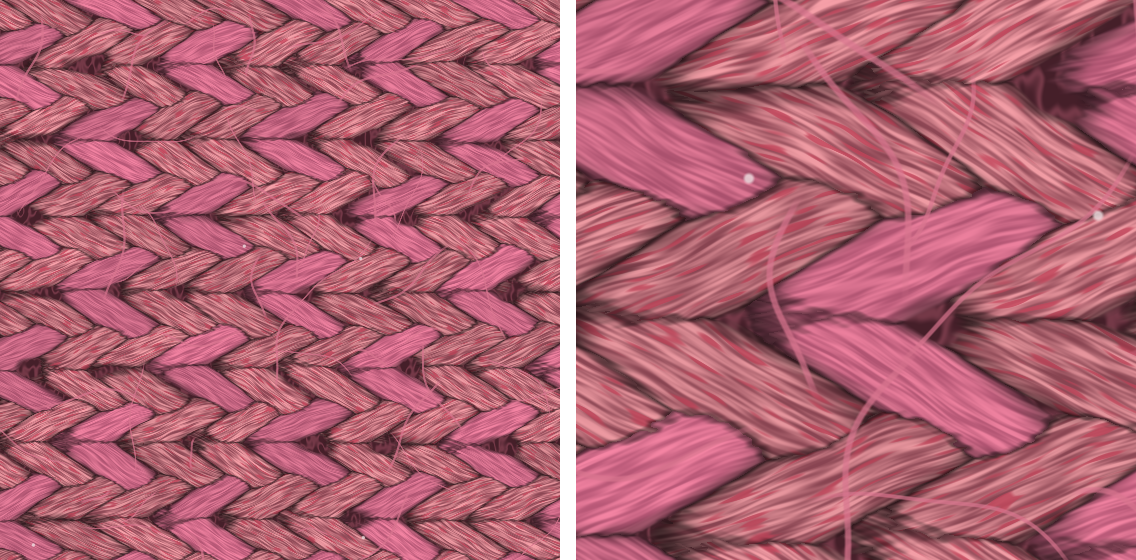
Left: the whole. Right: its middle third, enlarged.
Give the GLSL for this texture, as a WebGL 1 fragment shader.

```glsl
precision highp float;

uniform vec2 u_resolution;

const float STITCH_PITCH = 0.1137;
const float ROW_PITCH = 0.0677;
const float FIRST_ROW = 0.013;
const float HALF_LENGTH = 0.108;
const float HALF_WIDTH = 0.032;
const float LEAN = 0.37;

const vec3 WELL_DARK = vec3(0.27, 0.12, 0.16);
const vec3 WELL_FIBRE = vec3(0.58, 0.29, 0.36);
const vec3 MARL_DARK = vec3(0.52, 0.26, 0.31);
const vec3 MARL_LIGHT = vec3(0.88, 0.57, 0.60);
const vec3 MARL_RED = vec3(0.71, 0.25, 0.33);
const vec3 PINK_DARK = vec3(0.65, 0.31, 0.42);
const vec3 PINK_LIGHT = vec3(0.87, 0.47, 0.58);
const vec3 HAIR_PINK = vec3(0.85, 0.46, 0.56);
const vec3 SPECK_WHITE = vec3(0.93, 0.87, 0.88);

vec2 hash2(vec2 p) {
  p = vec2(dot(p, vec2(127.1, 311.7)), dot(p, vec2(269.5, 183.3)));
  return fract(sin(p) * 43758.5);
}

float cornerSlope(vec2 cell, vec2 corner, vec2 f) {
  return dot(hash2(cell + corner) * 2.0 - 1.0, f - corner);
}

float gradientNoise(vec2 p) {
  vec2 cell = floor(p), f = fract(p);
  vec2 s = f * f * (3.0 - 2.0 * f);
  float low = mix(cornerSlope(cell, vec2(0.0), f), cornerSlope(cell, vec2(1.0, 0.0), f), s.x);
  float high = mix(cornerSlope(cell, vec2(0.0, 1.0), f), cornerSlope(cell, vec2(1.0), f), s.x);
  return mix(low, high, s.y);
}

// Position along and across a leaning leaf-shaped stitch, and its frayed height
vec3 stitchSpace(vec2 d, float side, vec2 rnd) {
  d.y *= side;
  float angle = LEAN + 0.16 * (rnd.x - 0.5);
  vec2 axis = vec2(cos(angle), sin(angle));
  float along = dot(d, axis) / HALF_LENGTH;
  float across = dot(d, vec2(-axis.y, axis.x)) / (HALF_WIDTH * (0.9 + 0.2 * rnd.y));
  across -= 0.14 * sin(3.0 * along);
  float fray = 0.22 * gradientNoise(vec2(along * 2.5, across * 8.0) + rnd * 50.0);
  return vec3(along, across, 1.0 - pow(abs(along), 2.2) - across * across + fray);
}

// Twisted fibres: plain pink yarn, or marl flecked with red
vec3 yarnColour(vec2 uv, float twist, vec2 seed, float isPink) {
  float strand = uv.y - twist * uv.x;
  strand += 0.16 * gradientNoise(uv * vec2(2.5, 1.5) + seed + 13.0);
  float coarse = gradientNoise(vec2(uv.x * 2.6, strand * 8.0) + seed);
  float fine = gradientNoise(vec2(uv.x * 4.0, strand * 16.0) + seed + 31.0);
  float fleck = gradientNoise(vec2(uv.x * 4.5, strand * 10.0) + seed + 67.0);
  float tone = smoothstep(-0.45, 0.45, 0.8 * coarse + 0.65 * fine);
  vec3 marl = mix(MARL_DARK, MARL_LIGHT, tone);
  marl = mix(marl, MARL_RED, 0.8 * smoothstep(0.1, 0.32, fleck));
  return mix(marl, mix(PINK_DARK, PINK_LIGHT, tone), isPink);
}

// Coverage of one loose curved hair
float hair(vec2 d, vec2 shape, vec2 size) {
  float angle = 6.2832 * shape.x;
  vec2 axis = vec2(cos(angle), sin(angle));
  float len = mix(0.03, 0.12, size.x);
  float t = dot(d, axis) / len;
  float bend = (shape.y - 0.5) * 0.8;
  float path = len * (bend * t * t + 0.06 * sin(4.0 * t + 20.0 * size.y));
  float slope = 2.0 * bend * t + 0.24 * cos(4.0 * t + 20.0 * size.y);
  float dist = abs(dot(d, vec2(-axis.y, axis.x)) - path) / sqrt(1.0 + slope * slope);
  float width = mix(0.0010, 0.0021, size.y);
  return (1.0 - smoothstep(width * 0.5, width * 1.5, dist)) * (1.0 - smoothstep(0.7, 1.0, abs(t)));
}

void main() {
  vec2 p = gl_FragCoord.xy / u_resolution;
  p.y = 1.0 - p.y;
  vec2 q = p + 0.007 * vec2(gradientNoise(p * 7.0), gradientNoise(p * 7.0 + 19.0));

  // Highest stitch of the neighbourhood, and the runner-up for creases
  float rowPhase = (q.y - FIRST_ROW) / ROW_PITCH;
  vec3 top = vec3(0.0, 0.0, -1.0);
  float second = -1.0, isPink = 0.0, topSide = 1.0;
  vec2 topId = vec2(0.0);
  for (int j = -1; j <= 1; j++) {
    float row = floor(rowPhase + 0.5) + float(j);
    float side = mod(row, 2.0) < 0.5 ? 1.0 : -1.0;
    float shift = abs(mod(row, 4.0) - 1.5) > 1.0 ? 0.195 : 0.026;
    for (int i = -1; i <= 1; i++) {
      float column = floor((q.x - shift) / STITCH_PITCH + 0.5) + float(i);
      vec2 id = vec2(column, row);
      vec2 centre = vec2(shift + column * STITCH_PITCH, FIRST_ROW + row * ROW_PITCH);
      centre += 0.010 * (hash2(id + 5.0) - 0.5);
      vec3 stitch = stitchSpace(q - centre, side, hash2(id));
      second = max(second, min(stitch.z, top.z));
      if (stitch.z > top.z) {
        top = stitch;
        topId = id;
        topSide = side;
        isPink = mod(column, 3.0) < 0.5 ? 1.0 : 0.0;
      }
    }
  }

  // Open wells between the rows of chevrons, crossed by thin fibres
  float well = smoothstep(0.5, 1.0, cos(3.14159 * (rowPhase - 1.5)));
  well *= smoothstep(0.0, 0.3, gradientNoise(p * vec2(10.0, 8.0) + 3.0));
  float height = top.z - 0.65 * well;
  float loops = 1.0 - smoothstep(0.0, 0.2, abs(gradientNoise(p * vec2(95.0, 50.0))));
  vec3 colour = mix(WELL_DARK, WELL_FIBRE, 0.6 * loops);

  // Rounded, creased yarn
  vec2 tint = hash2(topId + 11.0);
  vec3 yarn = yarnColour(top.xy, 0.08 + 0.16 * topSide, tint * 90.0, isPink);
  float light = mix(0.55, 1.06, smoothstep(0.0, 0.6, height));
  light *= mix(0.56, 1.0, smoothstep(0.0, 0.25, top.z - second));
  light *= 0.95 + 0.1 * tint.x;
  colour = mix(colour, yarn * light, smoothstep(-0.08, 0.14, height));

  // Loose hairs
  for (int i = 0; i < 52; i++) {
    vec2 seed = vec2(float(i), 7.0);
    float cover = hair(p - hash2(seed), hash2(seed + 40.0), hash2(seed + 80.0));
    colour = mix(colour, HAIR_PINK, 0.7 * cover);
  }

  // Rare pale specks
  vec2 cell = floor(p * 12.0);
  vec2 spot = 0.2 + 0.6 * hash2(cell + 3.0);
  float speck = 1.0 - smoothstep(0.02, 0.05, length(fract(p * 12.0) - spot));
  colour = mix(colour, SPECK_WHITE, 0.8 * speck * step(0.96, hash2(cell + 50.0).x));

  gl_FragColor = vec4(colour, 1.0);
}
```
